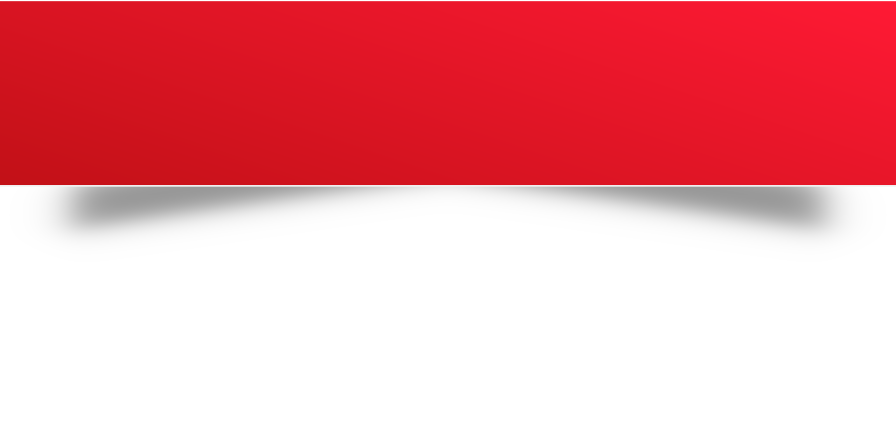
A Shadertoy shader for this background:

```glsl
// A red banner with a diagonal gradient above a white page. Two tilted soft
// shadows below it make its ends seem to lift; each is a blurred bar whose
// edges are sigmoids, and folding the canvas about its middle gives both.

// Fraction of a blurred half plane seen at signed distance d inside its edge.
float blurredEdge(float d, float sigma) {
    return 1.0 / (1.0 + exp(-1.7 * d / sigma));
}

// Darkness of the shadow pair; p spans 2 by 1 canvas heights.
float liftedShadow(vec2 p) {
    float side = abs(p.x - 1.0);
    float fold = sqrt(side * side + 0.0009);  // rounds the crease in the middle
    float lowerEdge = 0.610 - 0.145 * fold;
    float bar = blurredEdge(p.y - lowerEdge, 0.026)
              * blurredEdge(lowerEdge + 0.104 - p.y, 0.026);
    return 0.43 * bar * blurredEdge(0.838 - side, 0.045);
}

// Antialiased coverage of the horizontal band between two heights.
float band(float y, float bottom, float top, float pixel) {
    return clamp((y - bottom) / pixel + 0.5, 0.0, 1.0)
         * clamp((top - y) / pixel + 0.5, 0.0, 1.0);
}

void mainImage(out vec4 fragColor, in vec2 fragCoord) {
    vec2 uv = fragCoord / iResolution.xy;
    float pixel = 1.0 / iResolution.y;

    // White page and shadows
    vec3 color = vec3(1.0 - liftedShadow(uv * vec2(2.0, 1.0)));

    // Pale rim under the banner
    color = mix(color, vec3(0.95), band(uv.y, 0.5833, 0.5880, pixel));

    // Banner, brightening towards its upper right corner
    float height = (uv.y - 0.587) / 0.4104;
    float glow = clamp(0.62 * uv.x + 0.38 * height, 0.0, 1.0);
    vec3 red = mix(vec3(0.76, 0.065, 0.09), vec3(1.0, 0.10, 0.205), glow);
    color = mix(color, red, band(uv.y, 0.587, 0.9974, pixel));

    fragColor = vec4(color, 1.0);
}
```
